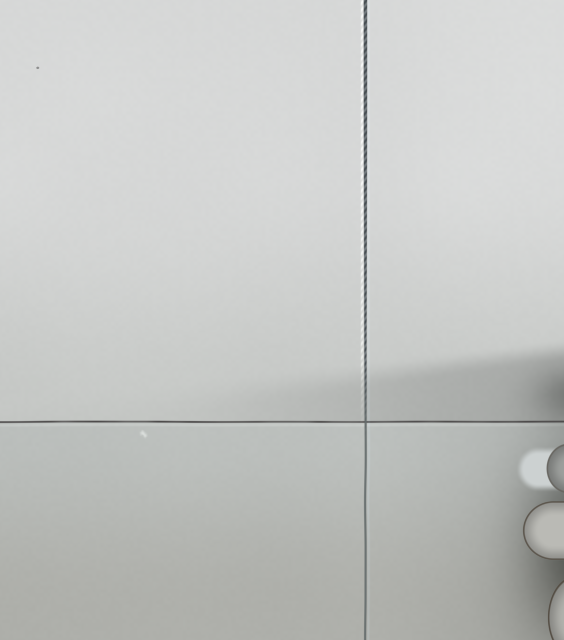
Write a WebGL 1 fragment shader that draws this texture.

```glsl
precision highp float;
// Large pale wall tiles, two across and two down, parted by thin dark joints.
// Joints repeat by mod; a soft slanted shadow, faint noise, two small marks
// and a few rounded grey forms at the lower right are laid over them.
uniform vec2 u_resolution;

float hash(vec2 p) {
  return fract(sin(dot(p, vec2(127.1, 311.7))) * 43758.5453);
}

float noise(vec2 p) {
  vec2 i = floor(p), f = fract(p);
  f = f * f * (3.0 - 2.0 * f);
  return mix(mix(hash(i), hash(i + vec2(1.0, 0.0)), f.x),
             mix(hash(i + vec2(0.0, 1.0)), hash(i + 1.0), f.x), f.y);
}

// Signed offset from the nearest joint of tiles one canvas height in size
float jointOffset(float x, float start) {
  return mod(x - start + 0.5, 1.0) - 0.5;
}

// Line coverage with soft edges
float stroke(float d, float halfWidth, float soft) {
  return 1.0 - smoothstep(halfWidth - soft, halfWidth + soft, abs(d));
}

// Distance to a bar with a round left end, running off to the right
float roundedBar(vec2 p, vec2 tip, vec2 radius) {
  vec2 q = (p - tip - vec2(radius.x, 0.0)) / radius;
  return (length(vec2(min(q.x, 0.0), q.y)) - 1.0) * min(radius.x, radius.y);
}

// Lays a shaded bar over the base: rim darkening, then a thin brown outline
vec3 paintBar(vec3 base, float d, vec3 tone, float rim, float soft) {
  vec3 body = tone * mix(0.78, 1.0, smoothstep(0.0, 0.024, -d));
  body = mix(body, vec3(0.31, 0.28, 0.24), rim * stroke(d + 0.001, 0.0015, soft));
  return mix(base, body, 1.0 - smoothstep(-soft, soft, d));
}

void main() {
  vec2 p = gl_FragCoord.xy / u_resolution.y;
  float soft = max(0.0009, 0.8 / u_resolution.y);

  // Upper tiles fade gently towards the horizontal joint
  float rise = smoothstep(0.33, 0.75, p.y);
  vec3 color = mix(vec3(0.775, 0.785, 0.775), vec3(0.842, 0.847, 0.845), rise);
  color += 0.012 * smoothstep(0.5, 0.85, p.x) * rise;

  // Slanted shadow, deeper and crisper to the right
  float edge = 0.375 + 0.127 * (p.x - 0.26);
  float blur = mix(0.03, 0.018, smoothstep(0.2, 0.88, p.x));
  float shade = 1.0 - smoothstep(edge - blur, edge + blur, p.y);
  color -= shade * (0.01 + 0.11 * smoothstep(0.15, 0.88, p.x));

  // Lower tiles
  float jointY = 0.341 + 0.0012 * (noise(vec2(p.x * 9.0, 3.0)) - 0.5);
  float lower = 1.0 - smoothstep(jointY - soft, jointY + soft, p.y);
  vec3 lowerTone = mix(vec3(0.685, 0.69, 0.67), vec3(0.735, 0.75, 0.74),
                       smoothstep(0.05, 0.34, p.y));
  lowerTone -= 0.035 * smoothstep(0.55, 0.85, p.x);
  color = mix(color, lowerTone, lower);

  // Darkness gathered around the forms at the right
  vec2 g = (p - vec2(0.91, 0.15)) / vec2(0.13, 0.22);
  color -= 0.34 * exp(-2.2 * dot(g, g));
  g = (p - vec2(0.9, 0.385)) / vec2(0.09, 0.06);
  color -= 0.17 * exp(-2.0 * dot(g, g));

  // Cloudy tone and fine grain
  color += 0.010 * (noise(p * 7.0) - 0.5) + 0.008 * (noise(p * 170.0) - 0.5);

  // Horizontal joint with a pale lip beneath
  float dy = jointOffset(p.y, jointY);
  color += 0.04 * stroke(dy + 0.005, 0.002, 0.002);
  float wear = 0.75 + 0.25 * noise(vec2(p.x * 40.0, 8.0));
  color = mix(color, vec3(0.29, 0.28, 0.28), wear * stroke(dy, 0.0014, soft));

  // Vertical joint: corded and wide above, thin and faded below
  float above = smoothstep(0.30, 0.46, p.y);
  float sway = 0.002 * (noise(vec2(p.y * 14.0, 1.0)) - 0.5) * (1.0 - above);
  float dx = jointOffset(p.x, 0.571 + sway);
  float cord = 0.5 + 0.5 * sin(6.2832 * (p.y * 92.0 - dx * 110.0));
  color += (0.04 + 0.09 * cord) * above * stroke(dx + 0.0052, 0.002, 0.0015);
  color += vec3(0.02, 0.035, 0.05) * stroke(dx - 0.005, 0.0015, 0.002);
  vec3 groove = mix(vec3(0.39, 0.42, 0.42), vec3(0.21, 0.24, 0.26) + 0.2 * cord, above);
  float grooveWidth = mix(0.0017, 0.0027, above * smoothstep(0.3, 0.9, p.y));
  color = mix(color, groove, 0.9 * stroke(dx, grooveWidth, soft));

  // Dark speck and pale scuff
  float speck = length((p - vec2(0.059, 0.894)) * vec2(1.0, 1.2));
  color = mix(color, vec3(0.48), 0.8 * stroke(speck, 0.0022, 0.0012));
  vec2 s = p - vec2(0.224, 0.322);
  float scuff = length(vec2(s.x + 0.5 * s.y, s.y * 0.8)) + 0.004 * noise(p * 260.0);
  color += 0.12 * stroke(scuff, 0.005, 0.004);

  // Rounded forms: a pale blurred tip, then three grey bars
  float tip = roundedBar(p, vec2(0.811, 0.267), vec2(0.03, 0.031));
  color = mix(color, vec3(0.80, 0.82, 0.82), 1.0 - smoothstep(-0.008, 0.005, tip));
  color = paintBar(color, roundedBar(p, vec2(0.854, 0.268), vec2(0.035, 0.039)),
                   vec3(0.61, 0.62, 0.61), 0.4, soft);
  color = paintBar(color, roundedBar(p, vec2(0.817, 0.171), vec2(0.048, 0.046)),
                   vec3(0.73, 0.73, 0.71), 0.8, soft);
  color = paintBar(color, roundedBar(p, vec2(0.856, 0.035), vec2(0.045, 0.066)),
                   vec3(0.69, 0.69, 0.67), 0.9, soft);

  gl_FragColor = vec4(clamp(color, 0.0, 1.0), 1.0);
}
```
